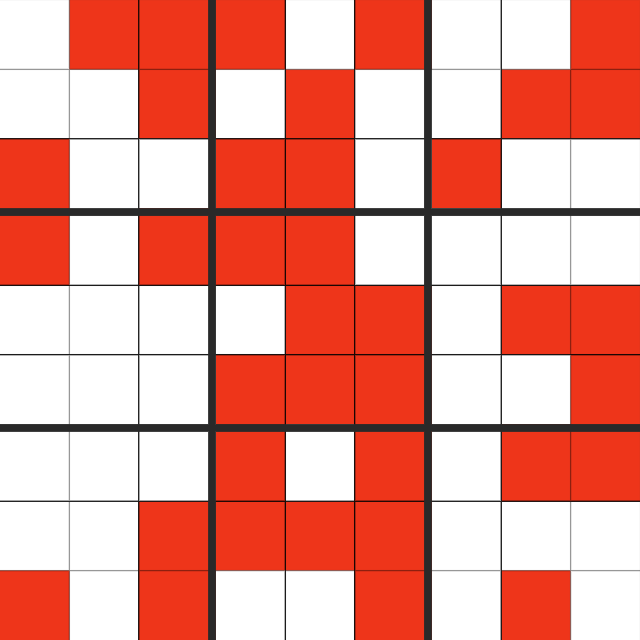
Write a three.js fragment shader that draws this pattern.

```glsl
// Nine by nine grid of red and white squares, split by dark bars into three by three blocks.

#define BAR_WIDTH 0.0122    // thick bars between blocks
#define LINE_WIDTH 0.0020   // hairlines between cells
#define EDGE 0.0010         // half width of the smoothed edges
#define RED_CELLS 37.0      // red cells out of 81
#define SEED 4.0
#define LINE_STRONG 0.95    // hairline opacity near the centre
#define LINE_FAINT 0.42     // hairline opacity next to the border
#define RED vec3(0.933, 0.208, 0.102)
#define WHITE vec3(1.0)
#define BAR_COLOR vec3(0.16)

varying vec2 vUv;

const float PERIOD = (1.0 + BAR_WIDTH) / 3.0;
const float CELL = (PERIOD - BAR_WIDTH) / 3.0;

float hash(vec2 p) {
  vec3 q = fract(vec3(p.xyx + SEED) * vec3(0.1031, 0.1030, 0.0973));
  q += dot(q, q.yzx + 33.33);
  return fract((q.x + q.y) * q.z);
}

// Global cell index, 0 to 8 on each axis.
vec2 cellIndex(vec2 p) {
  p = clamp(p, 0.0, 0.9999);
  return 3.0 * floor(p / PERIOD) + min(floor(mod(p, PERIOD) / CELL), 2.0);
}

// Spreads the red cells evenly over the rows, in random columns.
float isRed(vec2 cell) {
  float quota = floor(((cell.y + 1.0) * RED_CELLS + 0.5) / 9.0)
              - floor((cell.y * RED_CELLS + 0.5) / 9.0);
  float own = hash(cell);
  float rank = 0.0;
  for (int i = 0; i < 9; i++) {
    rank += 1.0 - step(own, hash(vec2(float(i), cell.y)));
  }
  return 1.0 - step(quota - 0.5, rank);
}

// Coverage of a stroke at distance d from its centre.
vec2 stroke(vec2 d, float width) {
  return 1.0 - smoothstep(0.5 * width - EDGE, 0.5 * width + EDGE, d);
}

void main() {
  // Cell fill, averaged over four taps.
  float red = 0.0;
  for (int i = 0; i < 4; i++) {
    vec2 tap = vec2(mod(float(i), 2.0), floor(float(i) / 2.0)) - 0.5;
    red += 0.25 * isRed(cellIndex(vUv + tap * EDGE));
  }
  vec3 color = mix(WHITE, RED, red);

  // Hairlines, fainter near the border.
  vec2 local = mod(vUv, PERIOD);
  vec2 nearest = CELL * clamp(floor(local / CELL + 0.5), 1.0, 2.0);
  vec2 opacity = mix(vec2(LINE_STRONG), vec2(LINE_FAINT), step(0.335, abs(vUv - 0.5)));
  vec2 lines = stroke(abs(local - nearest), LINE_WIDTH) * opacity;
  color *= 1.0 - max(lines.x, lines.y);

  // Thick bars between blocks.
  vec2 bars = stroke(abs(local - PERIOD + 0.5 * BAR_WIDTH), BAR_WIDTH);
  color = mix(color, BAR_COLOR, max(bars.x, bars.y));

  gl_FragColor = vec4(color, 1.0);
}
```
